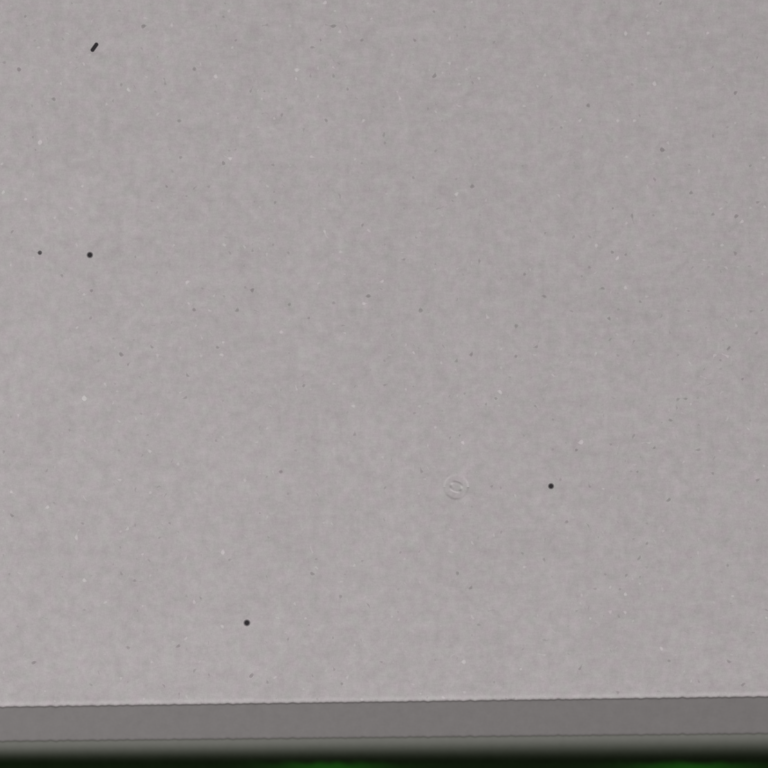
This texture is drawn by a WebGL 1 fragment shader. Its source:

```glsl
precision highp float;
// Grainy warm-grey panel with dark specks, a faint stamped ring and a shaded lower lip.
uniform vec2 u_resolution;

vec2 hashGradient(vec2 cell) {
  vec2 h = vec2(dot(cell, vec2(127.1, 311.7)), dot(cell, vec2(269.5, 183.3)));
  return fract(sin(h) * 43758.5) * 2.0 - 1.0;
}

float gradientNoise(vec2 p) {
  vec2 i = floor(p), f = fract(p);
  vec2 u = f * f * f * (f * (f * 6.0 - 15.0) + 10.0);
  float a = dot(hashGradient(i), f);
  float b = dot(hashGradient(i + vec2(1.0, 0.0)), f - vec2(1.0, 0.0));
  float c = dot(hashGradient(i + vec2(0.0, 1.0)), f - vec2(0.0, 1.0));
  float d = dot(hashGradient(i + 1.0), f - 1.0);
  return mix(mix(a, b, u.x), mix(c, d, u.x), u.y);
}

float grain(vec2 p) {
  float sum = 0.0, amplitude = 0.5;
  for (int octave = 0; octave < 4; octave++) {
    sum += amplitude * gradientNoise(p);
    p = p * 1.9 + 17.3;
    amplitude *= 0.8;
  }
  return sum;
}

float segmentDistance(vec2 p, vec2 a, vec2 b) {
  vec2 ab = b - a;
  return length(p - a - ab * clamp(dot(p - a, ab) / dot(ab, ab), 0.0, 1.0));
}

float speck(vec2 p, vec2 centre, float radius) {
  return 1.0 - smoothstep(radius * 0.4, radius * 1.5, length(p - centre));
}

// Signed relief of a worn ring with a small raised knot inside.
float stampRelief(vec2 p) {
  float r = length(p);
  float wear = 0.65 + 0.35 * sin(atan(p.y, p.x) * 3.0 + 0.7);
  float ring = exp(-pow((r - 0.0155) / 0.0018, 2.0));
  float knot = exp(-pow((r - 0.007) / 0.002, 2.0));
  return ring * wear * (p.y > 0.0 ? 0.5 : -0.8) + knot * sin(p.y * 700.0 + p.x * 250.0) * 0.8;
}

void main() {
  vec2 uv = gl_FragCoord.xy / u_resolution;
  float px = 1.0 / u_resolution.y;

  // Panel: soft diagonal light, mottling and fine grain
  float light = 0.025 * (0.65 - uv.y) + 0.025 * (0.5 - uv.x);
  float mottle = gradientNoise(uv * 9.0) * 0.012 + gradientNoise(uv * 26.0) * 0.014;
  float fine = grain(uv * 62.0);
  vec3 panel = vec3(0.652, 0.630, 0.632) + light + mottle + fine * 0.065;
  panel += vec3(0.5, -0.4, 0.3) * gradientNoise(uv * 70.0 + 40.0) * 0.025;

  // Sparse pits and glints
  float pits = gradientNoise(uv * 105.0 + 9.0);
  panel -= 0.10 * smoothstep(0.36, 0.65, pits);
  panel += 0.08 * smoothstep(0.36, 0.65, -pits);

  // Stamp and specks
  panel += 0.09 * stampRelief(uv - vec2(0.594, 0.366));
  float streak = segmentDistance(uv, vec2(0.1205, 0.935), vec2(0.1255, 0.942));
  float dark = 1.0 - smoothstep(0.001, 0.0038, streak);
  dark = max(dark, speck(uv, vec2(0.117, 0.668), 0.0036));
  dark = max(dark, speck(uv, vec2(0.052, 0.671), 0.0026) * 0.7);
  dark = max(dark, speck(uv, vec2(0.7175, 0.367), 0.0034));
  dark = max(dark, speck(uv, vec2(0.3215, 0.189), 0.0038));
  panel = mix(panel, vec3(0.14, 0.13, 0.14), dark * 0.9);

  // Lower lip, with slightly ragged, tilted boundaries
  float ragged = gradientNoise(vec2(uv.x * 130.0, 3.0)) * 0.0018;
  float foldY = 0.0795 + 0.0135 * uv.x + ragged;
  float rimY = 0.035 + 0.010 * uv.x + ragged;
  float blur = max(px, 0.0015);
  vec3 lip = vec3(0.485, 0.470, 0.468) + fine * 0.025 - 0.03 * uv.x;
  vec3 color = mix(lip, panel, smoothstep(-blur, blur, uv.y - foldY));
  color += 0.035 * exp(-pow((uv.y - foldY - 0.004) / 0.003, 2.0));
  color -= 0.11 * exp(-pow((uv.y - foldY) / 0.0017, 2.0));

  // Rounded rim falling into shadow
  float fall = smoothstep(0.004, 0.033 + 0.008 * uv.x, uv.y - 0.004 * uv.x);
  vec3 rim = mix(vec3(0.055, 0.075, 0.040), vec3(0.43, 0.43, 0.41), fall);
  rim += fine * 0.015;
  color = mix(rim, color, smoothstep(-blur, blur, uv.y - rimY));
  color -= 0.07 * exp(-pow((uv.y - rimY) / 0.0018, 2.0));

  // Green reflections along the bottom
  float patches = exp(-pow((uv.x - 0.43) / 0.075, 2.0)) + exp(-pow((uv.x - 0.90) / 0.08, 2.0));
  float lowGlow = 1.0 - smoothstep(0.001, 0.013, uv.y + gradientNoise(uv * 45.0) * 0.004);
  color += vec3(0.03, 0.20, 0.02) * lowGlow * (0.12 + 0.8 * patches);

  gl_FragColor = vec4(clamp(color, 0.0, 1.0), 1.0);
}
```
